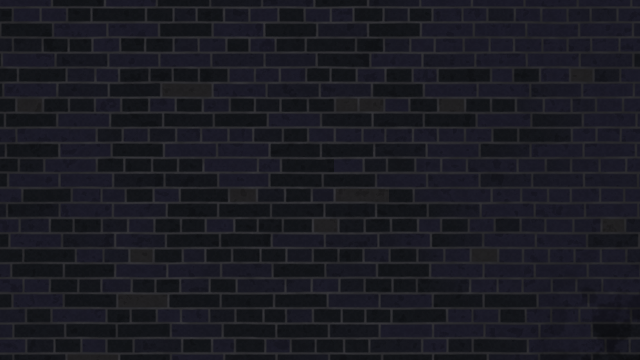
Write a Shadertoy shader that draws this texture.

```glsl
float hash(vec2 p) {
    return fract(sin(dot(p, vec2(127.1, 311.7))) * 43758.5453);
}

float noise(vec2 p) {
    vec2 i = floor(p), f = fract(p);
    f = f * f * (3.0 - 2.0 * f);
    return mix(mix(hash(i), hash(i + vec2(1, 0)), f.x),
               mix(hash(i + vec2(0, 1)), hash(i + vec2(1, 1)), f.x), f.y);
}

float fbm(vec2 p) {
    float sum = 0.0, amp = 0.5;
    for (int k = 0; k < 4; k++) {
        sum += amp * noise(p);
        p = p * 2.03 + 17.3;
        amp *= 0.5;
    }
    return sum / 0.9375;
}

// Some joints between short bricks are absent, leaving a longer brick
bool isMissing(float joint, float row, bool shortCourse) {
    return shortCourse && hash(vec2(joint, row) + 71.0) > 0.9;
}

void mainImage(out vec4 fragColor, in vec2 fragCoord) {
    vec2 p = fragCoord / iResolution.y;
    float pixel = 1.0 / iResolution.y;

    // Courses, counted from the top, with slightly wavy beds
    float rowHeight = 0.04176;
    float wave = 0.0025 * (noise(p * vec2(9.0, 24.0)) - 0.5);
    float course = (1.0 - p.y + wave) / rowHeight + 0.5;
    float row = floor(course);
    float v = fract(course);
    float bedDist = min(v, 1.0 - v) * rowHeight;

    // Long and short courses alternate, drifting right towards the bottom
    bool shortCourse = mod(row, 2.0) > 0.5;
    float brickWidth = shortCourse ? 0.073 : 0.146;
    float shift = 0.0016 * row + (shortCourse ? 0.037 : 0.0);
    float u = (p.x - shift) / brickWidth;

    // Nearest upright joint, jittered per brick
    float joint = floor(u + 0.5);
    float jitter = (hash(vec2(joint, row)) - 0.5) * (shortCourse ? 0.18 : 0.05);
    float offset = u - joint - jitter;
    float brick = offset < 0.0 ? joint - 1.0 : joint;
    float jointDist = abs(offset) * brickWidth;
    if (isMissing(joint, row, shortCourse)) jointDist = 0.5 * brickWidth;
    if (isMissing(brick, row, shortCourse)) brick -= 1.0;
    vec2 id = vec2(brick, row);

    // Distance inward from the joint centre, with rounded corners
    float radius = 0.006;
    vec2 corner = max(radius - vec2(jointDist, bedDist), 0.0);
    float inside = min(min(jointDist, bedDist), radius - length(corner));

    // Ragged edges
    float coarse = fbm(p * 45.0 + id * 3.7);
    float fine = fbm(p * 160.0);
    inside += 0.0022 * (fine - 0.5) + 0.0016 * (coarse - 0.5);
    float soft = max(0.0011, pixel);
    float face = smoothstep(0.0029 - soft, 0.0029 + soft, inside);

    // Brick tone: blackened more often near the middle, bluer at the sides
    float centre = 1.0 - smoothstep(0.25, 0.85, abs(p.x - 0.72));
    float tone = hash(id + 9.2) + 0.5 * (noise(p * 3.0 + 4.0) - 0.5);
    float blue = smoothstep(0.3, 0.75, tone + 0.22 - 0.32 * centre);
    vec3 brickColor = mix(vec3(0.070, 0.077, 0.092), vec3(0.102, 0.100, 0.148), blue);
    if (hash(id + 40.5) > 0.975) brickColor = vec3(0.125, 0.122, 0.128);

    // Stains, pits and thin mortar smears on the faces
    brickColor *= 0.82 + 0.22 * coarse + 0.14 * fine;
    brickColor *= 1.0 - 0.2 * smoothstep(0.6, 0.75, coarse);
    float smear = smoothstep(0.008, 0.002, inside) * smoothstep(0.4, 0.7, fine);
    brickColor = mix(brickColor, vec3(0.145, 0.145, 0.16), 0.4 * smear);

    // Mortar, patchy and dimmer towards the sides
    vec3 mortar = vec3(0.183, 0.182, 0.195) * (0.8 + 0.4 * fbm(p * 30.0 + 5.0));
    mortar *= 0.87 + 0.13 * centre;

    // Grime in the lower right corner
    vec3 color = mix(mortar, brickColor, face);
    float grime = smoothstep(0.4, 0.0, length(p - vec2(1.75, 0.02)));
    color *= 1.0 - 0.35 * grime * smoothstep(0.45, 0.65, fbm(p * 22.0));

    fragColor = vec4(color, 1.0);
}
```
